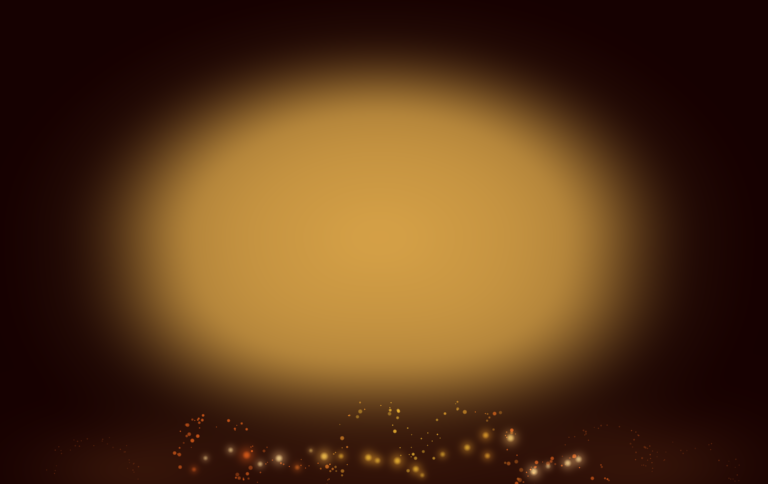
This background is drawn by a WebGL 2 fragment shader. Its source:

```glsl
#version 300 es
precision highp float;
// A broad golden oval glows on a near-black maroon ground, with warm haze below.
// Arched swarms of fine sparks and soft glowing orbs line the lower edge.
// Lengths are in canvas heights; x is measured from the centre, y from the bottom.
#define GLOW_CENTRE vec2(-0.010, 0.510)
#define GLOW_RADII vec2(0.53, 0.345)
#define GLOW_EDGE vec2(0.70, 1.30)
#define HALO 0.12
#define HAZE 0.13
#define SWARMS 8
#define SPARKS 34
#define ORBS 24

uniform vec2 u_resolution;
out vec4 outColor;

const vec3 MAROON = vec3(0.088, 0.002, 0.002);
const vec3 GOLD = vec3(0.83, 0.625, 0.275);
const vec3 YELLOW = vec3(0.95, 0.73, 0.20);
const vec3 ORANGE = vec3(0.86, 0.36, 0.10);
const vec3 CREAM = vec3(1.0, 0.86, 0.58);

// Swarm arches: centre.xy, radii.xy
const vec4 ARCH[SWARMS] = vec4[SWARMS](
    vec4(-0.345, 0.050, 0.100, 0.090), vec4(-0.020, 0.060, 0.080, 0.110),
    vec4(0.175, 0.070, 0.095, 0.095), vec4(-0.190, 0.005, 0.110, 0.045),
    vec4(0.370, 0.005, 0.090, 0.055), vec4(0.460, 0.060, 0.090, 0.060),
    vec4(-0.600, 0.030, 0.090, 0.065), vec4(0.630, 0.025, 0.100, 0.060));

vec4 hash4(float n) {
    vec4 h = fract(n * vec4(0.1031, 0.1130, 0.0973, 0.1099) + vec4(0.17, 0.53, 0.31, 0.79));
    h += dot(h, h.wzxy + 33.33);
    return fract((h.xxyz + h.yzzw) * h.zywx);
}

float disc(float d, float radius, float px) {
    return 1.0 - smoothstep(radius - px, radius + px, d);
}

float blob(vec2 p, vec2 centre, vec2 radii) {
    vec2 d = (p - centre) / radii;
    return exp(-dot(d, d));
}

// Oval that is rounder above and squarer below
vec3 background(vec2 p) {
    vec2 d = p - GLOW_CENTRE;
    vec2 e = abs(d) / GLOW_RADII + 1e-4;
    float n = mix(2.5, 2.0, smoothstep(-0.15, 0.05, d.y));
    float r = pow(pow(e.x, n) + pow(e.y, n), 1.0 / n);
    float core = (1.0 - 0.5 * min(r * r, 1.8)) * (1.0 - smoothstep(GLOW_EDGE.x, GLOW_EDGE.y, r));
    float halo = HALO * smoothstep(0.2, 0.9, r) * (1.0 - smoothstep(0.9, 1.55, r));
    float haze = blob(p, vec2(-0.52, 0.03), vec2(0.20, 0.09))
               + blob(p, vec2(0.54, 0.04), vec2(0.22, 0.10))
               + blob(p, vec2(0.0, 0.03), vec2(0.40, 0.12));
    vec3 color = mix(MAROON, GOLD, clamp(core + halo, 0.0, 1.0));
    return color + HAZE * haze * vec3(0.75, 0.48, 0.20);
}

// Fine dots spread along each arch, dimmer and smaller toward the sides
vec3 addSparks(vec3 color, vec2 p, float px) {
    for (int i = 0; i < SWARMS; i++) {
        vec4 arch = ARCH[i];
        float strength = 1.0 - smoothstep(0.36, 0.50, abs(arch.x));
        for (int j = 0; j < SPARKS; j++) {
            vec4 h = hash4(float(i * SPARKS + j) + 7.0);
            float angle = mix(-0.35, 3.5, h.x);
            vec2 at = arch.xy + arch.zw * vec2(cos(angle), sin(angle)) * mix(0.55, 1.08, sqrt(h.y));
            float radius = mix(0.0008, mix(0.0012, 0.0042, strength), h.z * h.z);
            vec3 tint = mix(YELLOW, ORANGE, smoothstep(0.10, 0.30, abs(at.x - 0.05) + 0.1 * h.w));
            float alpha = mix(0.28, 0.85, strength) * mix(0.45, 1.0, h.w);
            color = mix(color, tint, alpha * disc(length(p - at), radius, px));
        }
    }
    return color;
}

// Larger lights in a row whose height rises in three humps
vec3 addOrbs(vec3 color, vec2 p, float px) {
    for (int i = 0; i < ORBS; i++) {
        vec4 h = hash4(float(i) * 3.0 + 401.0);
        float x = mix(-0.41, 0.42, (float(i) + h.x) / float(ORBS));
        float hump = pow(cos(12.1 * (x - 0.203)), 2.0);
        vec2 at = vec2(x, 0.015 + 0.045 * h.y + 0.085 * hump * h.z);
        float d = length(p - at);
        float radius = mix(0.0035, 0.0075, h.w);
        vec3 side = mix(ORANGE, CREAM, step(0.5, h.z));
        vec3 tint = mix(YELLOW, side, smoothstep(0.12, 0.27, abs(x - 0.05)));
        float power = mix(0.5, 1.0, h.w);
        color += tint * 0.35 * power * exp(-d * d / (5.0 * radius * radius));
        color = mix(color, tint, power * 0.8 * disc(d, radius * 0.8, px + radius * 0.35));
    }
    return color;
}

void main() {
    float px = 1.0 / u_resolution.y;
    vec2 p = (gl_FragCoord.xy - vec2(0.5 * u_resolution.x, 0.0)) * px;
    vec3 color = background(p);
    if (p.y < 0.24) {
        color = addSparks(color, p, px);
        color = addOrbs(color, p, px);
    }
    outColor = vec4(clamp(color, 0.0, 1.0), 1.0);
}
```
